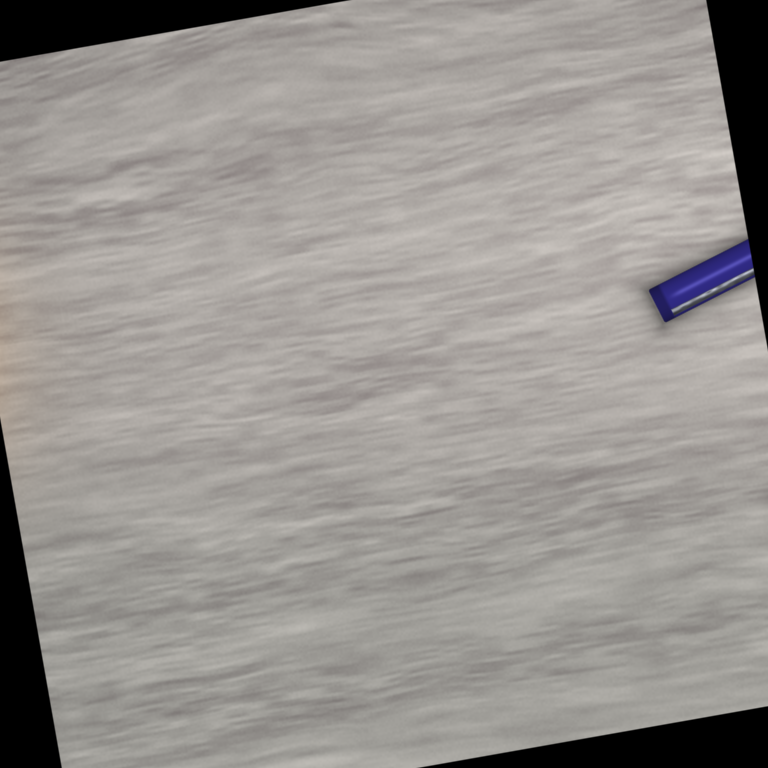
A three.js fragment shader for this texture:

```glsl
// Pale grey wood board, tilted on black, with a blue pen cap entering from the right.
#define BOARD_TILT 0.1745
#define PEN_TILT 0.471
#define PEN_TIP vec2(0.855, 0.601)
#define PEN_RADIUS 0.024
#define EDGE 0.0013
#define STREAK_SCALE vec2(6.0, 72.0)
#define FIBRE_SCALE vec2(38.0, 215.0)
#define STREAK_CONTRAST 0.15
#define FIBRE_CONTRAST 0.11
#define WOOD_TINT vec3(1.0, 0.973, 0.947)
#define PEN_BLUE vec3(0.17, 0.15, 0.47)
#define CLIP_GREY vec3(0.42, 0.43, 0.46)

varying vec2 vUv;

float hash(vec2 p) {
  return fract(sin(dot(p, vec2(127.1, 311.7))) * 43758.5453);
}

float noise(vec2 p) {
  vec2 i = floor(p);
  vec2 f = fract(p);
  f = f * f * (3.0 - 2.0 * f);
  return mix(mix(hash(i), hash(i + vec2(1.0, 0.0)), f.x),
             mix(hash(i + vec2(0.0, 1.0)), hash(i + vec2(1.0, 1.0)), f.x), f.y);
}

// Coordinates along and across a direction
vec2 turn(vec2 p, float angle) {
  float c = cos(angle);
  float s = sin(angle);
  return vec2(c * p.x + s * p.y, c * p.y - s * p.x);
}

float boxDistance(vec2 p, vec2 halfSize) {
  vec2 d = abs(p) - halfSize;
  return length(max(d, 0.0)) + min(max(d.x, d.y), 0.0);
}

float cover(float d) {
  return 1.0 - smoothstep(-EDGE, EDGE, d);
}

float bump(float x, float width) {
  return exp(-x * x / (width * width));
}

// Wide, soft variation of the light over the board
float lighting(vec2 uv) {
  float band = 0.055 * bump(uv.y - 0.64, 0.26);
  float glare = 0.065 * bump(length((uv - vec2(0.95, 0.72)) * vec2(0.8, 1.3)), 0.3);
  float leftShade = 0.035 * (1.0 - smoothstep(0.0, 0.3, uv.x));
  return 0.622 + band + glare - leftShade;
}

vec3 wood(vec2 uv, vec2 p) {
  // Bend the grain, most strongly near the top
  float bend = noise(p * vec2(2.6, 4.0) + 7.0) - 0.5;
  float ripple = noise(p * vec2(11.0, 18.0) + 31.0) - 0.5;
  float arch = 0.035 * smoothstep(0.28, 0.5, p.y) * bump(p.x + 0.1, 0.25);
  vec2 g = p + vec2(0.0, 0.03 * bend + 0.008 * ripple - arch);

  // Layered streaks with slightly different slopes
  float streak = 0.0;
  float weight = 0.55;
  vec2 scale = STREAK_SCALE;
  for (int i = 0; i < 3; i++) {
    float k = float(i);
    vec2 q = vec2(g.x, g.y + (k - 1.0) * 0.03 * g.x);
    streak += weight * (noise(q * scale + k * 19.7) - 0.5);
    weight *= 0.7;
    scale *= vec2(1.8, 1.45);
  }
  float band = noise(g * vec2(1.5, 13.0) + 3.0) - 0.5;
  float vein = smoothstep(0.68, 0.95, noise(g * vec2(4.0, 52.0) + 53.0));

  // Short pores and a trace of surface speckle
  float fibre = noise(g * FIBRE_SCALE + 11.0) - 0.5;
  float speckle = noise(p * 330.0) - 0.5;
  float strength = mix(0.8, 1.15, noise(p * vec2(3.0, 6.0) + 41.0));

  float detail = strength * (STREAK_CONTRAST * streak + FIBRE_CONTRAST * fibre * (0.7 - band));
  detail += 0.05 * band + 0.045 * vein + 0.02 * speckle;

  // Rosy hollows, neutral ridges, a warm left rim
  vec3 color = WOOD_TINT * (lighting(uv) + detail);
  color += vec3(0.0, -0.13, -0.06) * max(-detail, 0.0);
  color += vec3(-0.006, 0.004, 0.0) * (1.0 - smoothstep(0.2, 0.5, uv.y));
  color += vec3(0.05, 0.01, -0.03) * exp(-uv.x * 22.0) * bump(uv.y - 0.52, 0.16);
  return color;
}

vec3 drawPen(vec3 base, vec2 uv) {
  vec2 q = turn(uv - PEN_TIP, PEN_TILT);

  // Contact shadow around the cap
  float shade = boxDistance(q - vec2(0.2, 0.0), vec2(0.203, PEN_RADIUS));
  base *= 1.0 - 0.4 * exp(-max(shade, 0.0) * 85.0);

  // Rounded barrel with a dark end and a long highlight
  float across = q.y / PEN_RADIUS;
  float body = boxDistance(q - vec2(0.2, 0.0), vec2(0.197, PEN_RADIUS - 0.003)) - 0.003;
  vec3 blue = PEN_BLUE * (0.65 + 0.45 * sqrt(max(1.0 - across * across, 0.0)));
  blue += vec3(0.15, 0.15, 0.2) * bump(across - 0.12, 0.13) * smoothstep(0.015, 0.04, q.x);
  blue *= mix(0.72, 1.0, smoothstep(0.012, 0.018, q.x));

  // Metal clip along the lower side
  float clip = boxDistance(q - vec2(0.22, -0.0165), vec2(0.205, 0.0045));
  vec3 metal = CLIP_GREY * (0.55 + 0.9 * bump(q.y + 0.0145, 0.0025));
  metal *= 0.75 + 0.5 * noise(q * vec2(130.0, 420.0));
  return mix(base, mix(blue, metal, cover(clip)), cover(body));
}

void main() {
  vec2 p = turn(vUv - 0.5, BOARD_TILT);
  vec3 color = drawPen(wood(vUv, p), vUv);
  color *= cover(boxDistance(p, vec2(0.5)));
  gl_FragColor = vec4(clamp(color, 0.0, 1.0), 1.0);
}
```
